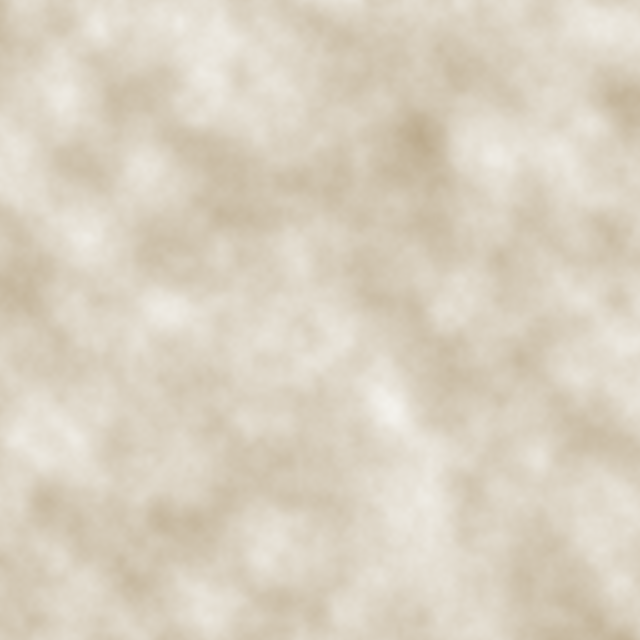
This texture is drawn by a Shadertoy shader. Its source:

```glsl
const vec3 SHADOW_TAN = vec3(0.716, 0.644, 0.520);
const vec3 PALE_IVORY = vec3(0.990, 0.992, 0.986);
const float BASE_CELLS = 8.0;
const float FADE = 0.54;
const float DIAGONAL_SQUEEZE = 0.15;
const int OCTAVES = 5;

// Random value in 0..1 for a lattice corner
float hash(vec2 cell, uint seed) {
    uvec2 v = uvec2(ivec2(cell)) + uvec2(seed * 131u, seed * 57u);
    v = v * 1664525u + 1013904223u;
    v.x += v.y * 1664525u;
    v.y += v.x * 1664525u;
    v ^= v >> 16u;
    v.x += v.y * 1664525u;
    v.y += v.x * 1664525u;
    v ^= v >> 16u;
    return float(v.x & 65535u) / 65535.0;
}

// Smoothly interpolated lattice noise
float valueNoise(vec2 p, uint seed) {
    vec2 cell = floor(p);
    vec2 f = fract(p);
    vec2 w = f * f * (3.0 - 2.0 * f);
    float low = mix(hash(cell, seed), hash(cell + vec2(1, 0), seed), w.x);
    float high = mix(hash(cell + vec2(0, 1), seed), hash(cell + vec2(1, 1), seed), w.x);
    return mix(low, high, w.y);
}

// Narrows features across the rising diagonal, so they run down to the right
vec2 squeezeDiagonal(vec2 p, float amount) {
    return p + amount * (p.x + p.y);
}

// Layered noise: the broad octaves lean diagonally, the fine ones stay upright
float clouds(vec2 uv, float cells, float fade, int octaves) {
    float sum = 0.0;
    float total = 0.0;
    float strength = 1.0;
    for (int i = 0; i < octaves; i++) {
        float squeeze = i < 2 ? DIAGONAL_SQUEEZE : 0.0;
        sum += strength * valueNoise(squeezeDiagonal(uv, squeeze) * cells, uint(i) + 3u);
        total += strength;
        cells *= 2.0;
        strength *= fade;
    }
    return sum / total;
}

void mainImage(out vec4 fragColor, in vec2 fragCoord) {
    vec2 uv = fragCoord / iResolution.y;
    float tone = clouds(uv, BASE_CELLS, FADE, OCTAVES);
    fragColor = vec4(mix(SHADOW_TAN, PALE_IVORY, tone), 1.0);
}
```
